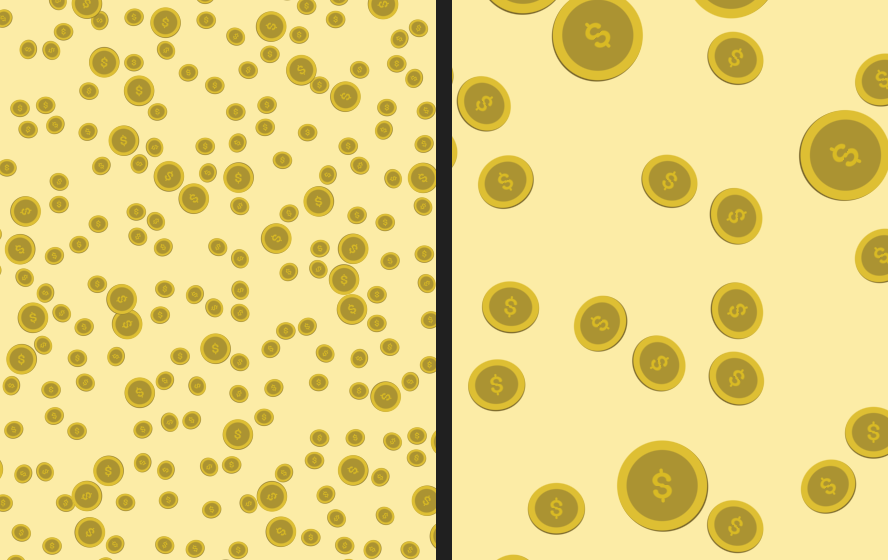
Left, the full canvas; right, a detail of the centre.
This pattern is drawn by a Shadertoy shader. Its source:

```glsl
// Gold coins, large round and small oval, scattered on a cream ground.
// Each grid cell holds one jittered coin, pushed away from its neighbours;
// rim, face and currency sign are distance functions with smooth edges.

#define DENSITY 15.2      // cells per canvas height
#define JITTER 0.84       // scatter inside a cell
#define GAP 0.005         // wanted space between coins
#define BIG_RADIUS 0.0268
#define SMALL_RADIUS 0.0169
#define SMALL_SQUASH 0.89 // height / width of small coins
#define MAX_TILT 1.4
#define SIGN_SIZE 0.34    // sign unit relative to the coin radius
#define SHADE_SHIFT 0.0009

const vec3 CREAM = vec3(0.99, 0.925, 0.65);
const vec3 RIM   = vec3(0.87, 0.75, 0.20);
const vec3 FACE  = vec3(0.67, 0.575, 0.195);
const vec3 SIGN  = vec3(0.85, 0.73, 0.14);
const vec3 SHADE = vec3(0.45, 0.38, 0.16);

vec3 hash32(vec2 p) {
    vec3 q = fract(p.xyx * vec3(0.1031, 0.1030, 0.0973));
    q += dot(q, q.yxz + 33.33);
    return fract((q.xxy + q.yzz) * q.zyx);
}

// One coin in every run of five cells is a big one.
bool isBig(vec2 id) {
    float k = id.x + 2.0 * id.y;
    float pick = floor(5.0 * hash32(vec2(floor(k / 5.0), id.y) + 71.0).x);
    return abs(mod(k, 5.0) - pick) < 0.5;
}

float coinRadius(vec2 id) {
    return isBig(id) ? BIG_RADIUS : SMALL_RADIUS;
}

vec2 seat(vec2 id) {
    return id + 0.5 + JITTER * (hash32(id + 17.0).xy - 0.5);
}

// Seat moved off crowding neighbours, in cell units.
vec2 coinCentre(vec2 id) {
    vec2 home = seat(id), push = vec2(0.0);
    float radius = coinRadius(id);
    for (int y = -1; y <= 1; y++)
    for (int x = -1; x <= 1; x++) {
        if (x == 0 && y == 0) continue;
        vec2 other = id + vec2(x, y);
        vec2 away = home - seat(other);
        float dist = max(length(away), 0.001);
        float need = (radius + coinRadius(other) + GAP) * DENSITY;
        push += away / dist * max(need - dist, 0.0) * 0.55;
    }
    return home + push * min(1.0, 0.4 / max(length(push), 0.001));
}

float ellipseDistance(vec2 p, vec2 axes) {
    return (length(p / axes) - 1.0) * min(axes.x, axes.y);
}

// Point-symmetric S of two arcs with a short bar at each end.
float signDistance(vec2 p) {
    const float BEND = 0.36;
    if (p.y < 0.0) p = -p;
    float bar = length(vec2(p.x, p.y - clamp(p.y, 0.72, 1.0))) - 0.11;
    vec2 q = vec2(p.x * 0.8, p.y - BEND);
    float arc = abs(length(q) - BEND);
    if (q.x > 0.0 && q.y < 0.0)
        arc = min(length(q - vec2(BEND, 0.0)), length(q + vec2(0.0, BEND)));
    return min(arc - 0.13, bar);
}

float coverage(float dist, float blur) {
    return 1.0 - smoothstep(-blur, blur, dist);
}

void mainImage(out vec4 fragColor, in vec2 fragCoord) {
    vec2 uv = fragCoord / iResolution.y;
    float blur = 0.85 / iResolution.y;
    vec2 cell = floor(uv * DENSITY);
    vec3 color = CREAM;

    for (int y = -1; y <= 1; y++)
    for (int x = -1; x <= 1; x++) {
        vec2 id = cell + vec2(x, y);
        vec3 rnd = hash32(id + 43.0);
        bool big = isBig(id);
        float radius = coinRadius(id);
        vec2 axes = radius * vec2(1.0, big ? 1.0 : SMALL_SQUASH);

        // Most coins stand nearly upright, a few lean far over.
        float lean = 2.0 * rnd.x - 1.0;
        float tilt = MAX_TILT * lean * abs(lean);
        float c = cos(tilt), s = sin(tilt);
        vec2 p = mat2(c, -s, s, c) * (uv - coinCentre(id) / DENSITY);

        // Thin dark edge, then rim, face and sign.
        float turn = 6.2832 * rnd.y;
        vec2 shift = SHADE_SHIFT * (big ? vec2(cos(turn), sin(turn)) : vec2(0.0, -0.8));
        color = mix(color, SHADE, coverage(ellipseDistance(p - shift, axes), blur));
        color = mix(color, RIM, coverage(ellipseDistance(p, axes), blur));
        float inset = big ? 0.79 : 0.76;
        color = mix(color, FACE, coverage(ellipseDistance(p, axes * inset), blur));
        float unit = SIGN_SIZE * radius;
        color = mix(color, SIGN, coverage(signDistance(p / unit) * unit, blur));
    }
    fragColor = vec4(color, 1.0);
}
```
